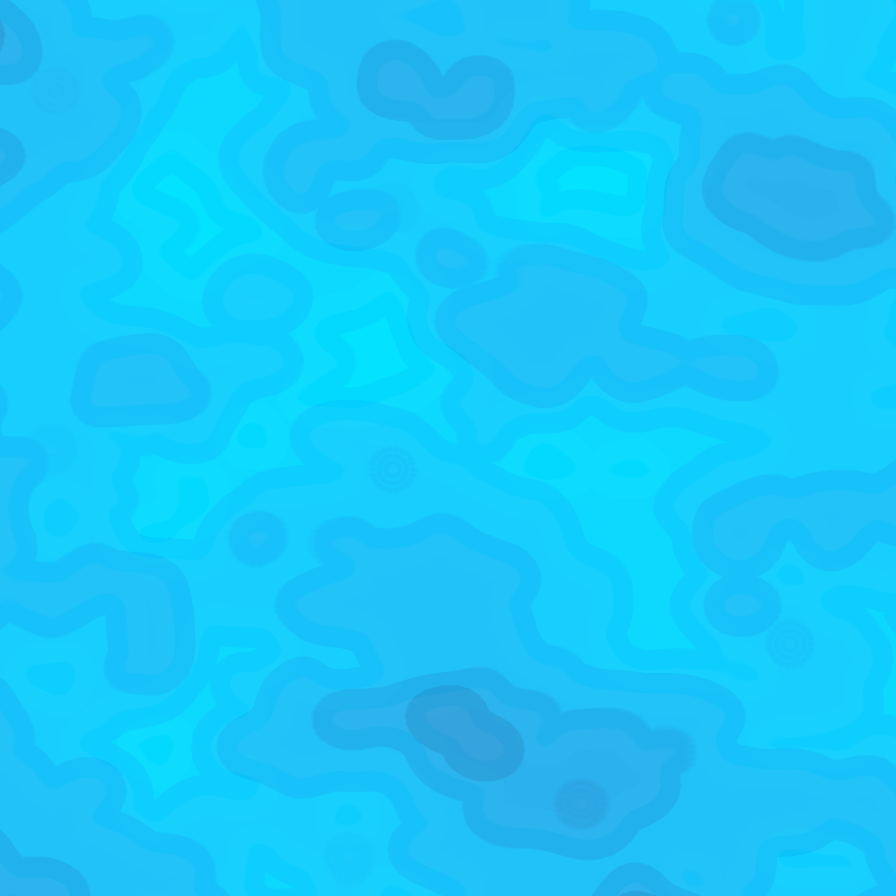
Write a WebGL 1 fragment shader that draws this texture.

```glsl
precision highp float;

uniform vec2 u_resolution;

#define GRID vec2(4.6, 6.4)
#define SEED vec2(17.0, 41.0)
#define OCTAVE_GAIN 0.62
#define SPREAD_RADIUS 0.023
#define RING_POINTS 22
#define EDGE 0.004
#define RED_STEP 0.039
#define GHOST_STRENGTH 0.009

float hash(vec2 cell) {
  return fract(sin(dot(cell, vec2(127.1, 311.7))) * 43758.5453);
}

float valueNoise(vec2 p) {
  vec2 cell = floor(p);
  vec2 f = fract(p);
  f = f * f * (3.0 - 2.0 * f);
  float low = mix(hash(cell), hash(cell + vec2(1.0, 0.0)), f.x);
  float high = mix(hash(cell + vec2(0.0, 1.0)), hash(cell + 1.0), f.x);
  return mix(low, high, f.y);
}

// Depth of the water: three octaves, from 0 (shallow) to 1 (deep)
float depthField(vec2 p) {
  vec2 q = p * GRID + SEED;
  float sum = 0.0;
  float total = 0.0;
  float weight = 1.0;
  for (int octave = 0; octave < 3; octave++) {
    sum += weight * valueNoise(q);
    total += weight;
    q = q * 2.0 + vec2(7.3, 3.6);
    weight *= OCTAVE_GAIN;
  }
  return sum / total;
}

float stepAt(float threshold, float depth) {
  return smoothstep(threshold - EDGE, threshold + EDGE, depth);
}

// Flat levels 0 to 5 with smooth edges
float levelOf(float depth) {
  return stepAt(0.25, depth) + stepAt(0.385, depth) + stepAt(0.512, depth)
       + stepAt(0.69, depth) + stepAt(0.80, depth);
}

void main() {
  vec2 uv = gl_FragCoord.xy / min(u_resolution.x, u_resolution.y);

  // Spread deep and shallow areas over a disc, which rounds their outlines
  float depth = depthField(uv);
  float deepest = depth;
  float shallowest = depth;
  for (int i = 0; i < RING_POINTS; i++) {
    float angle = 6.2831853 * float(i) / float(RING_POINTS);
    vec2 offset = SPREAD_RADIUS * vec2(cos(angle), sin(angle));
    float outer = depthField(uv + offset);
    float middle = depthField(uv + 0.67 * offset);
    float inner = depthField(uv + 0.33 * offset);
    deepest = max(deepest, max(outer, max(middle, inner)));
    shallowest = min(shallowest, min(outer, middle));
  }

  // The spread level sets the shade, the plain one tints its interior
  float shade = levelOf(deepest);
  float core = levelOf(depth);
  float ghost = core - levelOf(shallowest);

  vec3 color;
  color.r = 0.012 + RED_STEP * core;
  color.g = 0.893 - 0.033 * shade - 0.0037 * shade * shade;
  color.b = 1.005 - 0.0011 * shade * shade * shade;
  color.g += GHOST_STRENGTH * (ghost - 0.4);

  gl_FragColor = vec4(clamp(color, 0.0, 1.0), 1.0);
}
```
